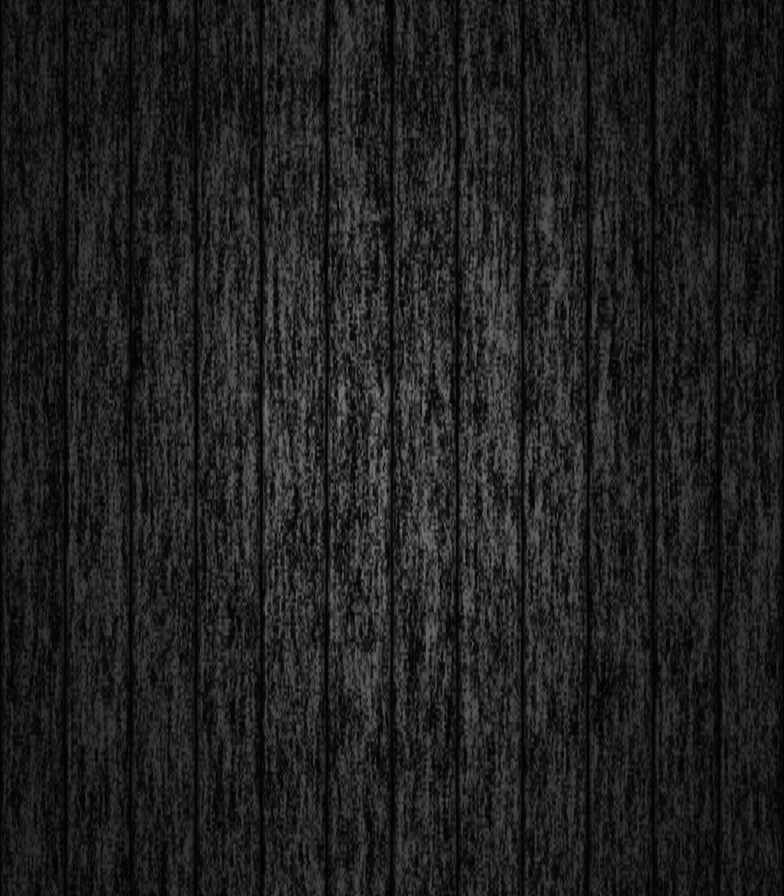
Reproduce this texture procedurally as a Shadertoy shader.

```glsl
// Dark charcoal wall of twelve vertical wooden planks with fine fibres, lit from the middle.

const float PLANKS = 12.0;
const float TAU = 6.2831853;

float hash(vec2 p) {
    vec3 q = fract(p.xyx * vec3(0.1031, 0.1030, 0.0973));
    q += dot(q, q.yzx + 33.33);
    return fract((q.x + q.y) * q.z);
}

// Value noise inside one plank: cells.x across it, cells.y down the canvas (wraps in y).
float fibreNoise(vec2 p, vec2 cells, float plank) {
    p *= cells;
    vec2 i = floor(p), f = fract(p);
    f = f * f * (3.0 - 2.0 * f);
    float x = i.x + 71.0 * plank + 7.0 * cells.x;
    float y0 = mod(i.y, cells.y), y1 = mod(i.y + 1.0, cells.y);
    return mix(mix(hash(vec2(x, y0)), hash(vec2(x + 1.0, y0)), f.x),
               mix(hash(vec2(x, y1)), hash(vec2(x + 1.0, y1)), f.x), f.y);
}

// Cellular noise: sparse long chips torn out of the surface, 1 inside a chip.
float chips(vec2 p, float plank) {
    vec2 cells = vec2(5.0, 18.0);
    p *= cells;
    float chip = 0.0;
    for (int j = -1; j <= 1; j++) {
        for (int i = -1; i <= 1; i++) {
            vec2 cell = floor(p) + vec2(i, j);
            vec2 key = vec2(cell.x + 53.0 * plank, mod(cell.y, cells.y));
            vec2 centre = cell + vec2(hash(key + 11.3), hash(key + 47.9));
            float size = 0.5 * smoothstep(0.75, 1.0, hash(key + 83.1));
            float d = length((p - centre) * vec2(1.5, 0.7));
            chip = max(chip, 1.0 - smoothstep(size * 0.3, size + 0.02, d));
        }
    }
    return chip;
}

void mainImage(out vec4 fragColor, in vec2 fragCoord) {
    vec2 uv = fragCoord / iResolution.xy;
    float x = uv.x * PLANKS;
    float plank = mod(floor(x), PLANKS);
    float across = fract(x);

    // Nearly straight fibres that spread around one knot per plank
    float phase = TAU * hash(vec2(plank, 5.0));
    float drift = 0.02 * sin(TAU * 2.0 * uv.y + phase) + 0.005 * sin(TAU * 9.0 * uv.y + 2.0 * phase);
    float knotY = hash(vec2(plank, 19.0));
    vec2 knot = vec2(across - mix(0.3, 0.7, hash(vec2(plank, 31.0))),
                     4.0 * (fract(uv.y - knotY + 0.5) - 0.5));
    float knotPull = exp(-16.0 * dot(knot, knot));
    vec2 p = vec2(across + drift - 0.4 * knot.x * knotPull, uv.y);

    // Long threads, short fibres, crisp speckle and slow mottling
    float grain = 0.27 * fibreNoise(p, vec2(23.0, 20.0), plank)
                + 0.27 * fibreNoise(p, vec2(33.0, 75.0), plank)
                + 0.34 * fibreNoise(p, vec2(37.0, 270.0), plank)
                + 0.12 * fibreNoise(p, vec2(6.0, 10.0), plank);
    grain += 0.03 * knotPull * sin(60.0 * length(knot * vec2(1.0, 0.4)));
    float wood = 0.05 + 0.95 * smoothstep(0.22, 0.84, grain);

    // Wear: torn chips, dark knot heart, tone of each plank
    wood *= 1.0 - 0.6 * chips(p, plank) * smoothstep(0.75, 0.4, grain);
    wood *= 1.0 - 0.5 * exp(-250.0 * dot(knot, knot)) * step(0.5, hash(vec2(plank, 67.0)));
    wood *= mix(0.93, 1.07, hash(vec2(plank, 43.0)));

    // Uneven grooves between planks, with a soft shade and a worn bright lip
    float groove = mod(floor(x + 0.5), PLANKS);
    float side = x - floor(x + 0.5) + 0.006 * sin(TAU * 5.0 * uv.y + 2.3 * groove);
    float d = abs(side);
    float lipAt = (side - 0.07) / 0.018;
    wood += 0.5 * exp(-lipAt * lipAt) * hash(vec2(groove, 91.0)) * grain;
    wood *= mix(0.65, 1.0, smoothstep(0.03, 0.12, d));
    wood *= mix(0.12, 1.0, smoothstep(0.008, 0.022 + PLANKS / iResolution.x, d));

    // Pool of light that fades to equal values at opposite edges
    vec2 glow = 0.5 - 0.5 * cos(TAU * uv);
    float light = 0.175 + 0.09 * glow.x + 0.045 * glow.y + 0.14 * glow.x * glow.y;

    fragColor = vec4(vec3(0.008 + light * wood), 1.0);
}
```
